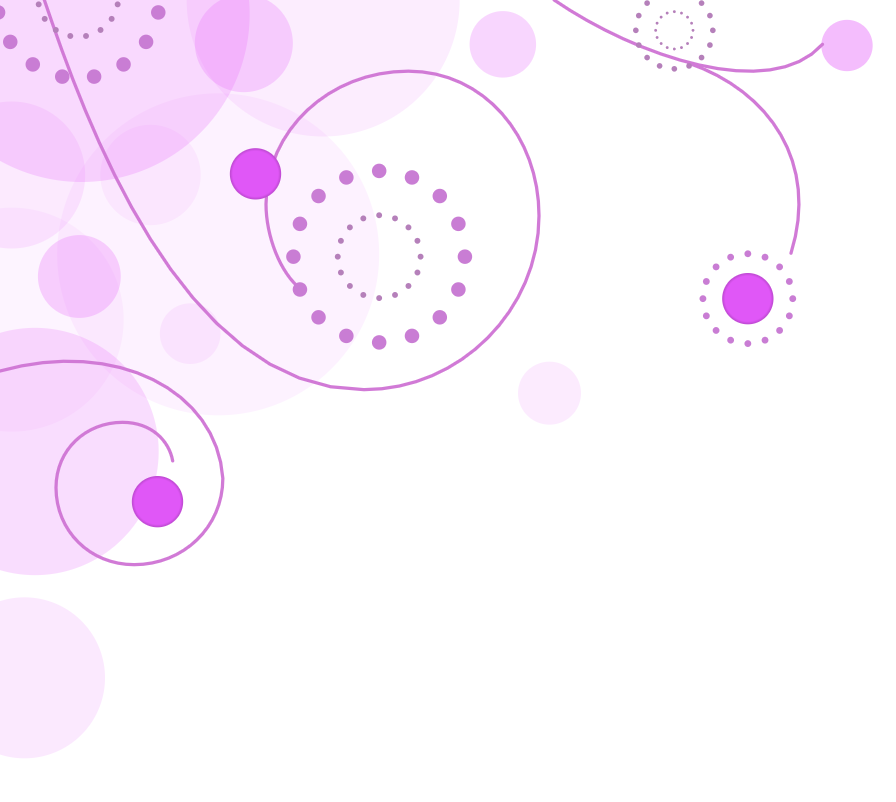
A WebGL 1 fragment shader for this background:

```glsl
precision highp float;
// Pale lilac discs with thin curling vines, magenta balls and dotted rings on white.
uniform vec2 u_resolution;

#define CANVAS_WIDTH 7.68
#define VINE_HALF_WIDTH 0.014
#define BALL_RADIUS 0.22
#define RING_DOTS 16.0
#define CURVE_STEPS 16
#define DISC_TINT vec3(0.91, 0.45, 0.98)
#define BALL_COLOR vec3(0.88, 0.34, 0.97)
#define VINE_COLOR vec3(0.82, 0.48, 0.84)
#define DOT_COLOR vec3(0.79, 0.49, 0.83)
#define SPECK_COLOR vec3(0.71, 0.50, 0.73)

const float TAU = 6.2831853;

vec2 p;           // position, origin at the top left, y down
float pixelSize;  // one pixel in canvas units
vec3 color;       // painted so far
float vineDist;   // distance to the nearest vine

float coverage(float signedDist) {
  return clamp(0.5 - signedDist / pixelSize, 0.0, 1.0);
}

void disc(float x, float y, float radius, float alpha) {
  color = mix(color, DISC_TINT, alpha * coverage(length(p - vec2(x, y)) - radius));
}

void ball(vec2 center) {
  float d = length(p - center) - BALL_RADIUS;
  vec3 shade = mix(BALL_COLOR, BALL_COLOR * 0.86, smoothstep(-0.03, 0.0, d));
  color = mix(color, shade, coverage(d));
}

// Evenly spaced dots on a circle; phase is in steps between dots.
void dotRing(vec2 center, float radius, float dotRadius, float phase, vec3 tint) {
  vec2 q = p - center;
  float stepAngle = TAU / RING_DOTS;
  float turn = atan(q.y, q.x) / stepAngle - phase;
  float angle = (fract(turn + 0.5) - 0.5) * stepAngle;
  vec2 local = length(q) * vec2(cos(angle), sin(angle));
  color = mix(color, tint, coverage(length(local - vec2(radius, 0.0)) - dotRadius));
}

float segmentDist(vec2 a, vec2 b) {
  vec2 ab = b - a;
  return length(p - a - ab * clamp(dot(p - a, ab) / dot(ab, ab), 0.0, 1.0));
}

// Cubic Bezier traced as short segments.
void vine(vec2 a, vec2 b, vec2 c, vec2 d) {
  vec2 last = a;
  for (int i = 1; i <= CURVE_STEPS; i++) {
    float t = float(i) / float(CURVE_STEPS);
    float s = 1.0 - t;
    vec2 next = s * s * s * a + 3.0 * s * t * (s * b + t * c) + t * t * t * d;
    vineDist = min(vineDist, segmentDist(last, next));
    last = next;
  }
}

void main() {
  pixelSize = CANVAS_WIDTH / u_resolution.x;
  p = vec2(gl_FragCoord.x, u_resolution.y - gl_FragCoord.y) * pixelSize;
  color = vec3(1.0);
  vineDist = 100.0;

  // Translucent discs
  disc(1.87, 2.18, 1.38, 0.09);
  disc(2.77, 0.00, 1.17, 0.13);
  disc(0.10, 2.74, 0.96, 0.08);
  disc(0.70, 0.12, 1.44, 0.27);
  disc(0.10, 1.50, 0.63, 0.15);
  disc(2.09, 0.37, 0.42, 0.28);
  disc(1.29, 1.50, 0.43, 0.10);
  disc(0.68, 2.37, 0.355, 0.30);
  disc(1.63, 2.86, 0.26, 0.12);
  disc(0.30, 3.87, 1.06, 0.24);
  disc(0.21, 5.81, 0.69, 0.16);
  disc(4.31, 0.38, 0.285, 0.29);
  disc(4.71, 3.37, 0.27, 0.14);
  disc(7.26, 0.39, 0.22, 0.47);

  // Large central curl
  vine(vec2(0.38, 0.0), vec2(0.72, 1.0), vec2(1.55, 3.35), vec2(3.12, 3.34));
  vine(vec2(3.12, 3.34), vec2(3.95, 3.34), vec2(4.62, 2.65), vec2(4.62, 1.85));
  vine(vec2(4.62, 1.85), vec2(4.62, 1.17), vec2(4.15, 0.61), vec2(3.5, 0.61));
  vine(vec2(3.5, 0.61), vec2(2.82, 0.61), vec2(2.28, 1.12), vec2(2.28, 1.75));
  vine(vec2(2.28, 1.75), vec2(2.28, 2.02), vec2(2.4, 2.34), vec2(2.58, 2.48));
  // Forked stem at the upper right
  vine(vec2(4.75, 0.0), vec2(5.45, 0.48), vec2(6.6, 0.88), vec2(7.05, 0.38));
  vine(vec2(5.9, 0.54), vec2(6.6, 0.78), vec2(7.02, 1.4), vec2(6.78, 2.17));
  // Small curl at the left
  vine(vec2(0.0, 3.18), vec2(1.0, 2.9), vec2(1.86, 3.35), vec2(1.91, 4.1));
  vine(vec2(1.91, 4.1), vec2(1.91, 4.52), vec2(1.57, 4.84), vec2(1.15, 4.84));
  vine(vec2(1.15, 4.84), vec2(0.77, 4.84), vec2(0.48, 4.55), vec2(0.48, 4.18));
  vine(vec2(0.48, 4.18), vec2(0.48, 3.85), vec2(0.74, 3.62), vec2(1.05, 3.62));
  vine(vec2(1.05, 3.62), vec2(1.3, 3.62), vec2(1.45, 3.78), vec2(1.48, 3.95));
  color = mix(color, VINE_COLOR, coverage(vineDist - VINE_HALF_WIDTH));

  // Dotted rings
  dotRing(vec2(3.25, 2.2), 0.735, 0.062, 0.0, DOT_COLOR);
  dotRing(vec2(3.25, 2.2), 0.355, 0.025, 0.0, SPECK_COLOR);
  dotRing(vec2(0.67, -0.03), 0.70, 0.062, 0.5, DOT_COLOR);
  dotRing(vec2(0.67, -0.03), 0.345, 0.025, 0.5, SPECK_COLOR);
  dotRing(vec2(5.78, 0.26), 0.33, 0.024, 0.0, SPECK_COLOR);
  dotRing(vec2(5.78, 0.26), 0.16, 0.012, 0.0, SPECK_COLOR);
  dotRing(vec2(6.41, 2.56), 0.385, 0.029, 0.0, DOT_COLOR);

  // Solid balls
  ball(vec2(2.19, 1.49));
  ball(vec2(6.41, 2.56));
  ball(vec2(1.35, 4.30));
  gl_FragColor = vec4(color, 1.0);
}
```
